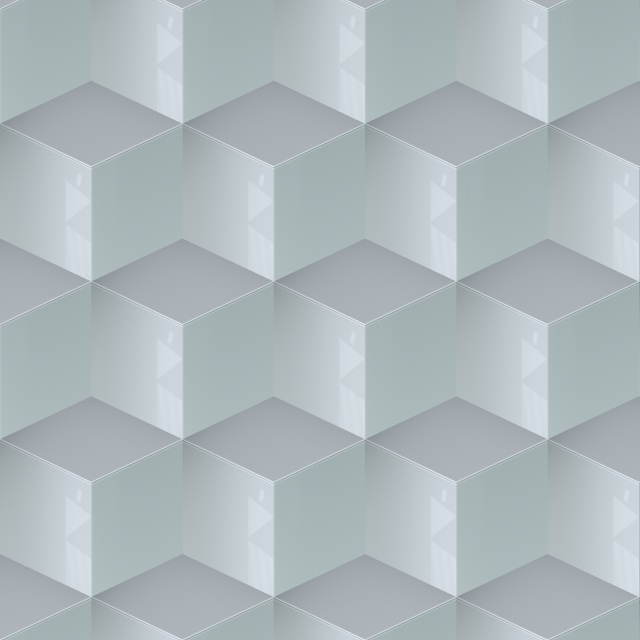
Give the GLSL for this pattern, as a WebGL 1 fragment shader.

```glsl
precision highp float;
// Glossy pale cubes stacked in an isometric tiling, each showing a top, left and right face.
// A point is folded into its hexagonal cube cell, given face coordinates from 0 to 1,
// then shaded with soft corner shadows, pane reflections and fine rim lines.

uniform vec2 u_resolution;

#define HALF_WIDTH 0.1426
#define TOP_RISE 0.0672
#define SIDE_HEIGHT 0.1793
#define ANCHOR vec2(0.2168, 0.6237)
#define TOP_COLOR vec3(0.668, 0.695, 0.715)
#define RIGHT_COLOR vec3(0.632, 0.683, 0.692)
#define LEFT_INNER vec3(0.710, 0.748, 0.760)
#define LEFT_OUTER vec3(0.800, 0.837, 0.862)
#define SHADOW_DEPTH 0.16
#define GLOSS 0.045
#define RIM_GAP 0.0036
#define GRAIN 0.004

// Soft band centred on zero
float line(float d, float width) {
  return 1.0 - smoothstep(0.4 * width, width, abs(d));
}

float layeredSines(vec2 p) {
  float sum = 0.0;
  for (int i = 0; i < 3; i++) {
    sum += sin(p.x + 1.7 * sin(p.y)) * sin(p.y + 1.3 * sin(p.x));
    p = mat2(0.8, 0.6, -0.6, 0.8) * p * 1.37 + 2.1;
  }
  return sum / 3.0;
}

// Position relative to the front top vertex of the cube in the given row
vec2 rowCell(vec2 p, float row) {
  float x = p.x - row * HALF_WIDTH;
  x = mod(x + HALF_WIDTH, 2.0 * HALF_WIDTH) - HALF_WIDTH;
  return vec2(x, p.y - row * (TOP_RISE + SIDE_HEIGHT));
}

vec2 cubeCell(vec2 p) {
  float row = floor((p.y + SIDE_HEIGHT) / (TOP_RISE + SIDE_HEIGHT));
  vec2 q = rowCell(p, row);
  float lowerEdge = TOP_RISE * abs(q.x) / HALF_WIDTH - SIDE_HEIGHT;
  return q.y < lowerEdge ? rowCell(p, row - 1.0) : q;
}

vec3 topFace(vec2 q) {
  float toRight = 0.5 * (q.y / TOP_RISE + q.x / HALF_WIDTH);
  float toLeft = 0.5 * (q.y / TOP_RISE - q.x / HALF_WIDTH);
  float shadow = 0.13 * exp(-4.5 * (1.0 - toLeft) - 1.5 * toRight);
  shadow += 0.045 * exp(-4.0 * (1.0 - toRight));
  return TOP_COLOR - shadow + 0.012 * (1.0 - toLeft);
}

// Window-like reflection: a wedge above a tall pane, both beside the front edge
float paneReflection(float s, float t) {
  float strip = 1.0 - smoothstep(0.27, 0.29, s);
  float wedge = smoothstep(-0.01, 0.01, t - 0.30 + 0.28 * s)
              * smoothstep(-0.01, 0.01, 0.30 + 1.03 * s - t);
  float pane = smoothstep(-0.01, 0.01, t - 0.67 + 0.22 * s);
  float streaks = 0.8 + 0.2 * sin(60.0 * s + 9.0 * t);
  float glint = line(s - 0.14 - 0.2 * (t - 0.2), 0.03)
              * smoothstep(0.10, 0.13, t) * (1.0 - smoothstep(0.20, 0.24, t));
  return strip * (wedge * 0.8 + pane * streaks * (1.25 - 0.6 * t) + glint);
}

vec3 leftFace(float s, float t) {
  float inward = 1.0 - s;
  vec3 color = mix(LEFT_INNER, LEFT_OUTER, smoothstep(0.1, 0.95, inward));
  color -= SHADOW_DEPTH * exp(-2.6 * inward - 2.3 * t);
  return color + GLOSS * paneReflection(s, t);
}

vec3 rightFace(float s, float t) {
  vec3 color = RIGHT_COLOR + 0.04 * t + 0.025 * pow(1.0 - s, 4.0);
  float ghost = smoothstep(0.14, 0.17, s) * (1.0 - smoothstep(0.27, 0.32, s));
  color += 0.12 * GLOSS * ghost * (1.0 - smoothstep(0.2, 0.75, t));
  return color + 0.03 * line(s, 0.018);
}

vec3 cubes(vec2 p) {
  vec2 q = cubeCell(p);
  float s = abs(q.x) / HALF_WIDTH;
  float drop = TOP_RISE * s - q.y;
  float t = drop / SIDE_HEIGHT;
  vec3 color;
  if (drop < 0.0) {
    color = topFace(q);
  } else {
    color = q.x < 0.0 ? leftFace(s, t) : rightFace(s, t);
    // Bevelled rim: bright edge, thin groove, fainter second line
    color -= 0.07 * line(drop - 0.55 * RIM_GAP, 0.0012);
    color += 0.06 * line(drop - RIM_GAP, 0.0014);
  }
  color += 0.13 * line(drop, 0.0016);
  return color + 0.012 * (0.5 - p.y) + GRAIN * layeredSines(p * 700.0);
}

void main() {
  float scale = 1.0 / min(u_resolution.x, u_resolution.y);
  vec3 color = vec3(0.0);
  // Average a 3 by 3 grid of samples to smooth the edges
  for (int i = 0; i < 3; i++) {
    for (int j = 0; j < 3; j++) {
      vec2 offset = (vec2(float(i), float(j)) - 1.0) / 3.0;
      color += cubes((gl_FragCoord.xy + offset) * scale);
    }
  }
  gl_FragColor = vec4(color / 9.0, 1.0);
}
```
